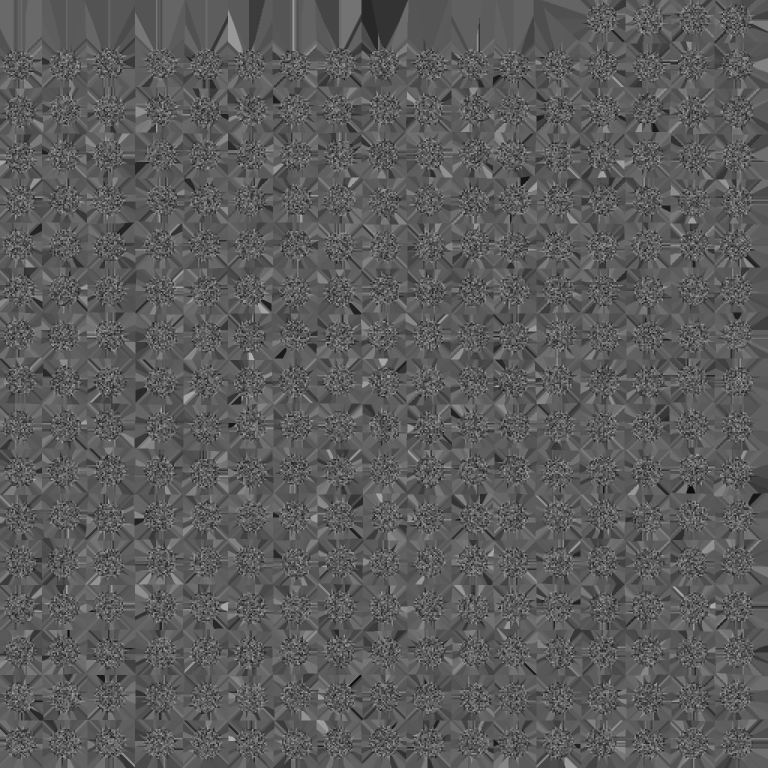
This pattern is drawn by a three.js fragment shader. Its source:

```glsl
// Grid of grainy grey discs whose edge grains spread outward into flat wedges and stripes.
#define GRAINS 512.0              // grains across the canvas
#define COUNT vec2(17.0, 17.0)    // discs across and down
#define FIRST vec2(13.3, 16.7)    // lower left disc centre, in grains
#define PITCH vec2(29.8, 30.13)   // disc spacing, in grains
#define RADIUS 11.3               // disc radius, in grains
#define RAGGED 0.7                // depth of the uneven disc rim
#define JITTER 1.6                // wander of each disc
#define TOP_ROW_START 13.0        // first column present in the top row
#define BASE_GREY 0.36
#define DISC_CONTRAST 0.2
#define FILL_CONTRAST 0.085

varying vec2 vUv;

vec3 hash3(vec2 p) {
  vec3 q = fract(p.xyx * vec3(0.1031, 0.1030, 0.0973));
  q += dot(q, q.yxz + 33.33);
  return fract((q.xxy + q.yzz) * q.zyx);
}

// Roughly bell-shaped random value around zero
float bell(vec2 grain) {
  return dot(hash3(grain), vec3(1.0)) - 1.5;
}

bool discExists(vec2 id) {
  bool inside = all(greaterThanEqual(id, vec2(0.0))) && all(lessThan(id, COUNT));
  return inside && (id.y < COUNT.y - 1.5 || id.x > TOP_ROW_START - 0.5);
}

// Columns fall into three groups with uneven gaps between them
vec2 discCentre(vec2 id) {
  vec2 c = FIRST + PITCH * id;
  c.x += 4.7 * step(2.5, id.x) - 3.3 * step(10.5, id.x);
  c += JITTER * (hash3(id + 71.0).xy - 0.5);
  return floor(c) + 0.5;
}

vec2 nearestCentre(vec2 p) {
  vec2 home = floor((p - FIRST) / PITCH + 0.5);
  vec2 best = vec2(-1000.0);
  for (int j = -1; j <= 1; j++) {
    for (int i = -1; i <= 1; i++) {
      vec2 id = home + vec2(float(i), float(j));
      if (!discExists(id)) continue;
      vec2 c = discCentre(id);
      if (distance(p, c) < distance(p, best)) best = c;
    }
  }
  return best;
}

bool inDisc(vec2 grain, vec2 centre) {
  return distance(grain, centre) < RADIUS - RAGGED * hash3(grain + 19.0).x;
}

// Closest rim grain, searched around the point projected onto the rim
vec2 nearestGrain(vec2 p, vec2 centre) {
  vec2 rim = floor(centre + normalize(p - centre) * (RADIUS - 0.5)) + 0.5;
  vec2 best = centre;
  float bestDist = 1e6;
  for (int j = -3; j <= 3; j++) {
    for (int i = -3; i <= 3; i++) {
      vec2 grain = rim + vec2(float(i), float(j));
      float d = distance(p, grain);
      if (d < bestDist && inDisc(grain, centre)) {
        bestDist = d;
        best = grain;
      }
    }
  }
  return best;
}

float shade(vec2 p) {
  vec2 centre = nearestCentre(p);
  vec2 grain = floor(p) + 0.5;
  if (inDisc(grain, centre)) return BASE_GREY + DISC_CONTRAST * bell(grain);
  // Spread grains stay mostly mid grey, with rare dark and pale wedges
  float tone = bell(nearestGrain(p, centre));
  return BASE_GREY + FILL_CONTRAST * tone * (1.0 + 0.8 * tone * tone);
}

void main() {
  vec2 p = vUv * GRAINS;
  float grey = 0.0;
  // Four samples per grain smooth the wedge edges
  for (int j = 0; j < 2; j++) {
    for (int i = 0; i < 2; i++) {
      grey += 0.25 * shade(p + 0.5 * vec2(float(i), float(j)) - 0.25);
    }
  }
  gl_FragColor = vec4(vec3(clamp(grey, 0.05, 0.75)), 1.0);
}
```
